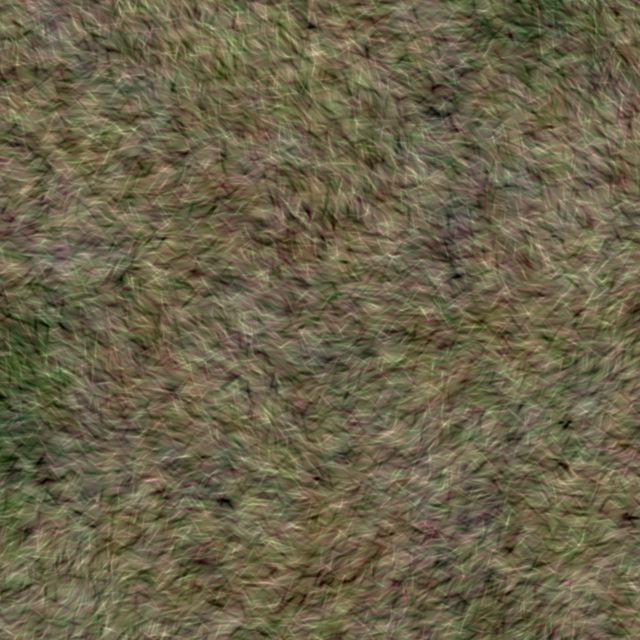
Write a Shadertoy shader that draws this texture.

```glsl
// Dry, matted grass seen from above: fine crossing blades loosely follow a
// slowly turning direction field. Each blade adds a signed tone and tint to a
// straw colour, and gradient noise adds tufts, pale clumps and green hollows.

#define BLADE_LENGTH 0.0215  // half length, also the size of a scatter cell
#define BLADE_WIDTH 0.0022
#define BLADES_PER_CELL 13
#define ANGLE_JITTER 1.15
#define BLADE_CONTRAST 0.108
#define TINT_CONTRAST 0.95
#define CLUMP_CONTRAST 0.115
#define STRAW vec3(0.443, 0.411, 0.311)
#define TONE_COLOUR vec3(1.0, 0.98, 0.86)
#define TINT_COLOUR vec3(0.025, -0.019, 0.010)
#define DRY_COLOUR vec3(0.020, 0.004, -0.045)
#define HOLLOW_COLOUR vec3(-0.16, -0.09, -0.12)

// Integer hash: three values from 0 to 1
vec3 hash3(ivec3 key) {
    uvec3 v = uvec3(key + 4096) * 1664525u + 1013904223u;
    v.x += v.y * v.z; v.y += v.z * v.x; v.z += v.x * v.y;
    v ^= v >> 16u;
    v.x += v.y * v.z; v.y += v.z * v.x; v.z += v.x * v.y;
    return vec3(v >> 8u) / 16777216.0;
}

float cornerGradient(ivec2 corner, vec2 offset, int seed) {
    float angle = 6.2832 * hash3(ivec3(corner, seed)).x;
    return dot(vec2(cos(angle), sin(angle)), offset);
}

float gradientNoise(vec2 p, int seed) {
    ivec2 i = ivec2(floor(p));
    vec2 f = fract(p);
    vec2 u = f * f * f * (f * (f * 6.0 - 15.0) + 10.0);
    float low = mix(cornerGradient(i, f, seed),
                    cornerGradient(i + ivec2(1, 0), f - vec2(1, 0), seed), u.x);
    float high = mix(cornerGradient(i + ivec2(0, 1), f - vec2(0, 1), seed),
                     cornerGradient(i + ivec2(1, 1), f - vec2(1, 1), seed), u.x);
    return mix(low, high, u.y);
}

// Local lie of the grass: falling to the right at the top, rising below
float lieAngle(vec2 p) {
    return mix(0.35, -0.65, p.y)
         + 1.1 * gradientNoise(p * 3.5, 101)
         + 0.7 * gradientNoise(p * 11.0, 102);
}

// Soft tapered blade, slightly bent
float bladeShape(vec2 offset, float angle, float bend, float width) {
    vec2 axis = vec2(cos(angle), sin(angle));
    float along = dot(offset, axis) / BLADE_LENGTH;
    float across = dot(offset, vec2(-axis.y, axis.x));
    across = (across - bend * along * along * BLADE_LENGTH) / width;
    float taper = max(1.0 - along * along, 0.0);
    return taper * taper * exp(-across * across);
}

// Summed tone (x) and tint (y) of all blades that reach p
vec2 grassBlades(vec2 p, float pixel) {
    ivec2 home = ivec2(floor(p / BLADE_LENGTH));
    vec2 sum = vec2(0.0);
    for (int y = -1; y <= 1; y++)
    for (int x = -1; x <= 1; x++) {
        ivec2 cell = home + ivec2(x, y);
        float lie = lieAngle((vec2(cell) + 0.5) * BLADE_LENGTH);
        for (int n = 0; n < BLADES_PER_CELL; n++) {
            vec3 place = hash3(ivec3(cell, n));
            vec3 look = hash3(ivec3(cell, n + 50));
            vec2 root = (vec2(cell) + place.xy) * BLADE_LENGTH;
            // Most blades keep near the lie, a few cross it steeply
            float stray = 2.0 * place.z - 1.0;
            float angle = lie + ANGLE_JITTER * stray * abs(stray);
            // Pale blades are finer than the shadows between them
            float width = max(BLADE_WIDTH * mix(1.25, 0.8, look.x), 0.8 * pixel);
            float cover = bladeShape(p - root, angle, 0.25 * (look.z - 0.5), width);
            sum += cover * (2.0 * look.xy - 1.0);
        }
    }
    return sum;
}

float hollow(vec2 p, vec2 centre, vec2 size) {
    vec2 d = (p - centre) / size;
    return exp(-dot(d, d));
}

void mainImage(out vec4 fragColor, in vec2 fragCoord) {
    vec2 p = fragCoord / iResolution.y;
    vec2 blades = grassBlades(p, 1.0 / iResolution.y);

    // Paler and darker clumps, down to small tufts
    float clump = 0.8 * gradientNoise(p * vec2(5.0, 7.0), 201)
                + 0.8 * gradientNoise(p * vec2(14.0, 20.0), 202)
                + 0.9 * gradientNoise(p * vec2(32.0, 46.0), 207);
    float hue = 0.8 * gradientNoise(p * 4.0, 203) + 1.2 * gradientNoise(p * 26.0, 204);
    float dry = gradientNoise(p * 5.0, 208) + gradientNoise(p * 19.0, 209);
    float tone = BLADE_CONTRAST * blades.x + CLUMP_CONTRAST * clump;
    float tint = TINT_CONTRAST * blades.y + hue;

    // Shaded green hollows, with ragged edges
    vec2 ragged = p + 0.12 * vec2(gradientNoise(p * 8.0, 205), gradientNoise(p * 8.0, 206));
    float shade = hollow(ragged, vec2(0.0, 0.34), vec2(0.13, 0.17))
                + 0.7 * hollow(ragged, vec2(0.83, 0.97), vec2(0.14, 0.09))
                + 0.4 * hollow(ragged, vec2(0.72, 0.03), vec2(0.16, 0.07));

    vec3 colour = STRAW + TONE_COLOUR * tone + TINT_COLOUR * tint;
    colour += DRY_COLOUR * dry + HOLLOW_COLOUR * shade;
    fragColor = vec4(clamp(colour, 0.0, 1.0), 1.0);
}
```
